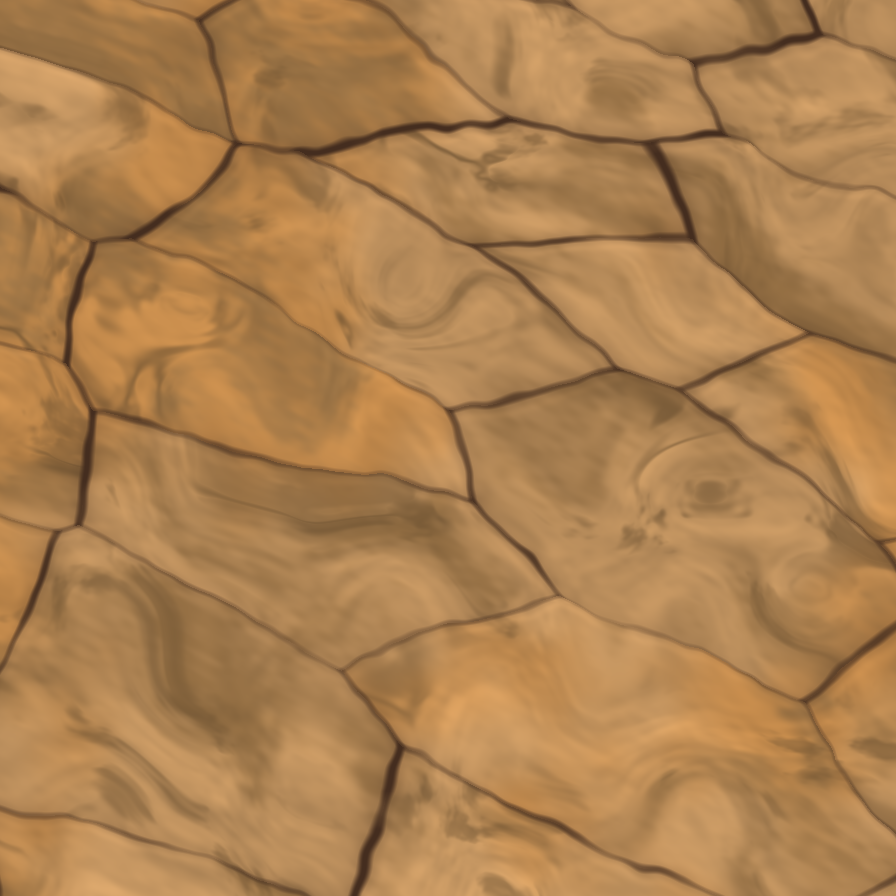
This texture is drawn by a three.js fragment shader. Its source:

```glsl
// Weathered sandstone flagstones seen at a slant: a sheared Voronoi pattern in
// perspective, with uneven dark joints, pale lips, chiselled relief and stains.
// Joint distances are converted back to canvas units, so lines keep their width.
varying vec2 vUv;

#define HORIZON 3.0
#define STONE_SCALE vec2(6.6, 31.0)
#define SLANT 0.62
#define JITTER 0.74
#define JOINT_WIDTH 0.0075
#define STAIN_AMOUNT 0.95
#define RELIEF 0.55
#define TAN vec3(0.765, 0.583, 0.378)
#define ORANGE vec3(0.765, 0.540, 0.295)
#define STAIN vec3(0.555, 0.415, 0.250)
#define JOINT vec3(0.265, 0.175, 0.120)

float hash(vec2 p) {
  vec3 q = fract(p.xyx * vec3(0.1031, 0.1030, 0.0973));
  q += dot(q, q.yzx + 33.33);
  return fract((q.x + q.y) * q.z);
}

vec2 hash2(vec2 p) {
  return vec2(hash(p + 7.3), hash(p + 51.7));
}

float noise(vec2 p) {
  vec2 i = floor(p), f = fract(p);
  f = f * f * (3.0 - 2.0 * f);
  return mix(mix(hash(i), hash(i + vec2(1, 0)), f.x),
             mix(hash(i + vec2(0, 1)), hash(i + vec2(1, 1)), f.x), f.y);
}

float fbm(vec2 p) {
  float sum = 0.0, amp = 0.533;
  for (int i = 0; i < 4; i++) {
    sum += amp * noise(p);
    p = mat2(0.8, 0.6, -0.6, 0.8) * p * 2.03 + 17.1;
    amp *= 0.5;
  }
  return sum;
}

vec2 stonePoint(vec2 cell) {
  return cell + 0.5 + JITTER * (hash2(cell) - 0.5);
}

// Joint darkness (x), pale lip (y) and a random value of the stone (z)
vec3 paving(vec2 p) {
  float depth = 1.0 / (HORIZON - p.y);
  vec2 q = STONE_SCALE * depth * vec2(p.x - 0.5, 1.0);
  q.y += SLANT * q.x;

  // Nearest stone centre
  vec2 base = floor(q), home = base, centre = q;
  float best = 1e3;
  for (int j = -1; j <= 1; j++)
    for (int i = -1; i <= 1; i++) {
      vec2 cell = base + vec2(i, j), c = stonePoint(cell);
      float d = dot(c - q, c - q);
      if (d < best) { best = d; home = cell; centre = c; }
    }

  // Add up the joints with all neighbours
  float wear = noise(p * 19.0), clear = 1.0, lip = 0.0;
  for (int j = -2; j <= 2; j++)
    for (int i = -2; i <= 2; i++) {
      if (i == 0 && j == 0) continue;
      vec2 cell = home + vec2(i, j), c = stonePoint(cell);
      vec2 n = normalize(c - centre);
      vec2 grad = depth * vec2(STONE_SCALE.x * (n.x + SLANT * n.y),
                               STONE_SCALE.y * depth * n.y);
      float d = dot(0.5 * (c + centre) - q, n) / length(grad);
      vec2 facing = normalize(grad);
      // Joints running down to the right are shallow, the others deep
      float shallow = pow(abs(dot(facing, vec2(0.42, 0.907))), 6.0);
      float deep = mix(1.0, 0.52, shallow) * (0.55 + 0.6 * hash(home + cell));
      deep = clamp(deep * (0.6 + 0.75 * wear), 0.0, 1.0);
      float width = JOINT_WIDTH * (0.4 + 0.85 * deep);
      float ink = deep * (1.0 - smoothstep(0.1 * width, width, d));
      ink = max(ink, 0.32 * deep * exp(-max(d, 0.0) / 0.010));
      clear *= 1.0 - ink;
      float ridge = (d - 1.7 * width) / 0.005;
      lip = max(lip, exp(-ridge * ridge) * smoothstep(-0.2, 0.8, facing.y));
    }
  return vec3(1.0 - clear, lip, hash(home + 3.9));
}

void main() {
  vec2 p = vUv;
  vec2 wobble = vec2(noise(p * 9.0), noise(p * 9.0 + 40.0)) - 0.5;
  vec2 ripple = vec2(noise(p * 42.0 + 9.0), noise(p * 42.0 + 70.0)) - 0.5;
  vec3 stone = paving(p + 0.030 * wobble + 0.006 * ripple);

  // Stone grain runs down to the right; every stone gets its own part of it
  vec2 grain = vec2(dot(p, vec2(0.88, -0.47)), dot(p, vec2(0.47, 0.88)));
  vec2 s = grain * vec2(6.0, 11.0) + 31.0 * stone.z + 1.5 * wobble;
  float height = fbm(s);
  float slope = height - fbm(s + vec2(-0.07, 0.16));
  float fine = noise(grain * vec2(55.0, 120.0)) - 0.5;

  // Warm and pale patches
  float warm = fbm(p * 3.2 + 5.0) + 0.22 * (stone.z - 0.5) + 0.08 * (0.5 - p.y);
  vec3 color = mix(TAN, ORANGE, smoothstep(0.40, 0.64, warm));

  // Broad stains, darker pits and short broken cracks
  float cloud = fbm(s * 0.75 + 63.0);
  float stain = smoothstep(0.45, 0.78, cloud + 0.10 * fine);
  color = mix(color, STAIN, STAIN_AMOUNT * stain);
  float patchy = smoothstep(0.56, 0.74, fbm(s * 0.7 + 120.0));
  float crack = 1.0 - smoothstep(0.0, 0.075, abs(height - 0.5));
  float pit = smoothstep(0.60, 0.80, fbm(s * 1.7 + 88.0));
  color = mix(color, STAIN * 0.78, 0.6 * max(crack * patchy, pit * 0.85));

  // Relief, fine grain, lips and joints
  color *= 1.0 + RELIEF * slope + 0.045 * fine + 0.06 * (stone.z - 0.5);
  color *= 1.0 + 0.06 * stone.y;
  color = mix(color, JOINT, stone.x);
  gl_FragColor = vec4(color, 1.0);
}
```
